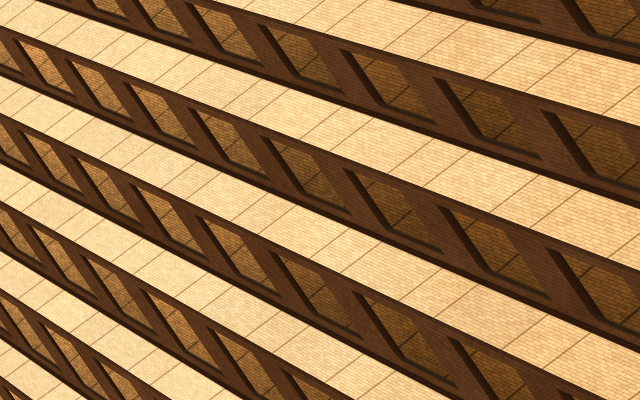
Write a Shadertoy shader that draws this pattern.

```glsl
#define VANISH vec2(-2.46, -0.88) // where all the bands converge
#define FIRST_SLOPE 0.295
#define SLOPE_STEP 0.089
#define WINDOW_DENSITY 49.6
#define PIER_SLOPE 1.45
#define SEAM_SLOPE -0.85
#define FOLD 0.50                 // foot of the wall, where the ledge begins
#define SHADOW_END 0.57
#define REVEAL 0.14
#define PIER_START 0.64
#define BRICKS vec2(14.0, 36.0)

float hash(vec2 p) {
    vec3 q = fract(vec3(p.xyx) * 0.1031);
    q += dot(q, q.yzx + 33.33);
    return fract((q.x + q.y) * q.z);
}

float noise(vec2 p) {
    vec2 i = floor(p), f = fract(p);
    f = f * f * (3.0 - 2.0 * f);
    return mix(mix(hash(i), hash(i + vec2(1, 0)), f.x),
               mix(hash(i + vec2(0, 1)), hash(i + vec2(1, 1)), f.x), f.y);
}

float band(float x, float lo, float hi, float aa) {
    return smoothstep(lo - aa, lo + aa, x) * (1.0 - smoothstep(hi - aa, hi + aa, x));
}

// Line repeating once per unit
float seam(float x, float halfWidth, float aa) {
    float d = abs(fract(x + 0.5) - 0.5);
    return 1.0 - smoothstep(halfWidth - aa, halfWidth + aa, d);
}

// Signed brick relief: random tone per brick minus its joints, fading when too fine
float bricks(vec2 c, vec2 aa) {
    c *= BRICKS;
    aa *= BRICKS;
    float row = floor(c.y);
    c.x += 0.5 * mod(row, 2.0);
    float tone = hash(vec2(floor(c.x), row) + 200.0) - 0.5;
    float joint = max(seam(c.y, 0.14, aa.y * 0.5), 0.7 * seam(c.x, 0.07, aa.x * 0.5));
    return (0.7 * tone - joint + 0.3) * (1.0 - smoothstep(0.5, 1.3, aa.y));
}

void mainImage(out vec4 fragColor, in vec2 fragCoord) {
    float px = 1.0 / iResolution.y;
    vec2 p = vec2(fragCoord.x, iResolution.y - fragCoord.y) * px;
    vec2 r = p - VANISH;

    // Storey index from the slope of the ray to the vanishing point
    float storey = (r.y / r.x - FIRST_SLOPE) / SLOPE_STEP;
    float level = floor(storey);
    float v = storey - level;
    float slope = FIRST_SLOPE + SLOPE_STEP * level;
    float height = SLOPE_STEP * r.x;
    float drop = v * height;

    // Slide up along the ledge seams, then the piers, to the top of the storey
    float wallDrop = min(v, FOLD) * height;
    float top = r.x - (drop - wallDrop) / (SEAM_SLOPE - slope)
                    - wallDrop / (PIER_SLOPE - slope);
    float u = 1.11 - 0.03 * level * level - WINDOW_DENSITY / top;
    float f = fract(u);
    float cell = floor(u);
    vec2 aa = px * vec2(WINDOW_DENSITY / (top * top), 1.0 / height);
    float fromLeft = clamp(p.x / 1.6, 0.0, 1.0);
    float grain = noise(p * 190.0) - 0.5;

    // Shaded brick wall and piers
    float relief = bricks(vec2(u, storey), aa);
    vec3 wall = mix(vec3(0.31, 0.18, 0.09), vec3(0.36, 0.22, 0.12), noise(p * 9.0));
    wall *= 1.0 + 0.16 * relief + 0.10 * grain;
    wall *= 1.0 - 0.25 * band(v, 0.0, 0.025, aa.y);

    // Glass reflecting the sunlit ledge opposite
    float mirrorU = WINDOW_DENSITY / (r.x + drop / (slope - SEAM_SLOPE));
    vec3 glass = mix(vec3(0.70, 0.49, 0.26), vec3(0.40, 0.25, 0.10),
                     smoothstep(0.0, 0.75, fromLeft));
    glass *= 1.12 - 0.55 * v + 0.18 * (hash(vec2(cell, level) + 90.0) - 0.5);
    glass *= 1.0 + 0.25 * bricks(vec2(mirrorU, storey), aa) + 0.15 * grain;
    glass *= 1.0 - 0.40 * seam(mirrorU * 2.0, 0.02, aa.x * 2.0);

    // Window opening: glass, deep reveal on the left, sill frame below
    vec3 col = wall;
    float opening = band(v, 0.085, 0.44, aa.y);
    col = mix(col, glass, opening * band(f, REVEAL, PIER_START, aa.x));
    vec3 revealColor = mix(vec3(0.20, 0.11, 0.05), vec3(0.13, 0.07, 0.03), f / REVEAL);
    col = mix(col, revealColor, opening * band(f, 0.0, REVEAL, aa.x));
    col = mix(col, vec3(0.18, 0.12, 0.07),
              band(v, 0.425, 0.462, aa.y) * band(f, 0.02, PIER_START, aa.x));

    // Shadow cast on the ledge
    vec3 shadow = vec3(0.18, 0.10, 0.045) * (1.0 + 0.2 * relief);
    col = mix(col, shadow, smoothstep(0.515 - aa.y, 0.515 + aa.y, v));

    // Sunlit ledge with alternating wide and narrow panels
    float panel = cell * 2.0 + step(PIER_START, f);
    float warm = smoothstep(0.2, 1.1, fromLeft + 0.35 * (noise(p * 7.0) - 0.5));
    vec3 sun = mix(vec3(1.0, 0.86, 0.63), vec3(0.95, 0.76, 0.51), warm);
    sun *= 1.0 + 0.05 * (hash(vec2(panel, level) + 50.0) - 0.5);
    sun *= 1.0 + vec3(0.7, 1.0, 1.3) * (mix(0.08, 0.17, fromLeft) * relief + 0.07 * grain);
    float joint = max(seam(f, 0.006, aa.x), seam(f - PIER_START, 0.006, aa.x));
    sun = mix(sun, vec3(0.55, 0.35, 0.17), 0.75 * joint);
    float lit = smoothstep(SHADOW_END - aa.y, SHADOW_END + aa.y, v);
    lit *= 1.0 - smoothstep(1.0 - 1.5 * aa.y, 1.0, v);
    col = mix(col, sun, lit);

    fragColor = vec4(clamp(col, 0.0, 1.0), 1.0);
}
```
